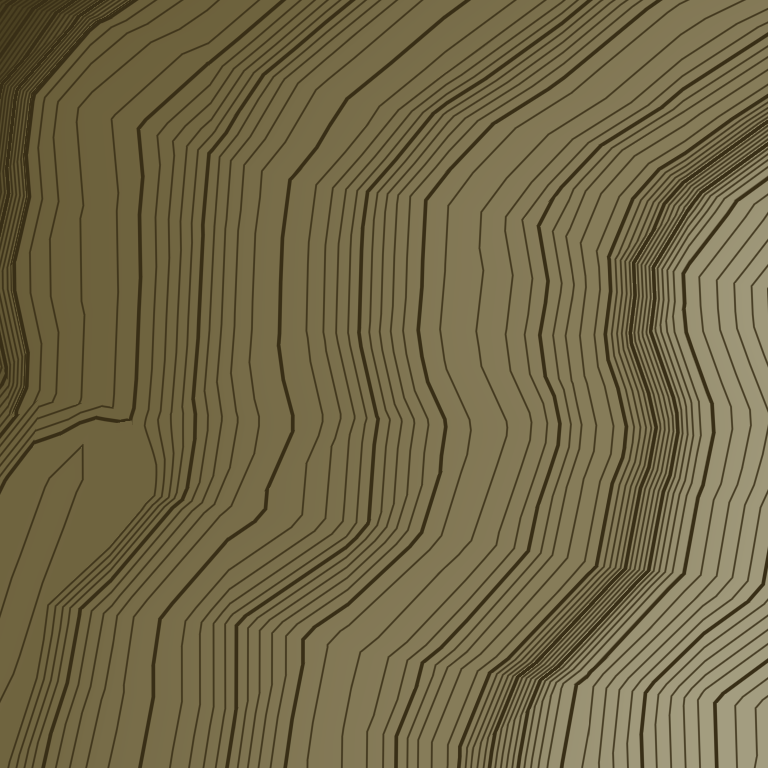
Reproduce this pattern procedurally as a Shadertoy shader.

```glsl
// Draws a topographic contour map: angular height lines over an olive hillside.

const vec3 SHADE_COLOR = vec3(0.29, 0.25, 0.13);   // deepest slope
const vec3 LOW_COLOR   = vec3(0.425, 0.38, 0.235);
const vec3 MID_COLOR   = vec3(0.525, 0.485, 0.35);
const vec3 HIGH_COLOR  = vec3(0.64, 0.615, 0.50);
const vec3 LINE_COLOR  = vec3(0.22, 0.18, 0.085);

const float LINES_PER_INDEX = 5.0;      // every fifth line is heavy
const float THIN_HALF_WIDTH = 0.0012;
const float INDEX_HALF_WIDTH = 0.0024;
const float THIN_OPACITY = 0.85;
const float SLOPE = 9.5;                // index levels per canvas width
const float TERRACE_DEPTH = 0.2;
const float TERRACE_WIDTH = 0.245;
const float CLIFF_RISE = 2.0;
const float WEST_DROP = 25.0;
const float PLATEAU_LEVEL = 1.15;
const vec2 FACETS = vec2(6.5, 8.0);     // mesh cells across the canvas
const vec2 ROUGHNESS = vec2(0.055, 0.045);

vec2 hashGradient(vec2 cell) {
    vec3 k = fract(cell.xyx * vec3(0.1031, 0.1030, 0.0973));
    k += dot(k, k.yzx + 33.33);
    float angle = 6.2832 * fract((k.x + k.y) * k.z);
    return vec2(cos(angle), sin(angle));
}

float gradientNoise(vec2 p) {
    vec2 i = floor(p), f = p - i;
    vec2 s = f * f * f * (f * (f * 6.0 - 15.0) + 10.0);
    vec2 e = vec2(1.0, 0.0);
    float a = dot(hashGradient(i), f);
    float b = dot(hashGradient(i + e.xy), f - e.xy);
    float c = dot(hashGradient(i + e.yx), f - e.yx);
    float d = dot(hashGradient(i + 1.0), f - 1.0);
    return mix(mix(a, b, s.x), mix(c, d, s.x), s.y);
}

vec2 vertexOffset(vec2 vertex) {
    vec2 p = vertex * 0.63 + 7.3;
    return vec2(gradientNoise(p), gradientNoise(p + 41.7));
}

// Noise held at mesh vertices and spread linearly over triangles.
vec2 facetNoise(vec2 p) {
    vec2 q = p * FACETS + vec2(0.25 * p.y, 1.3 * p.x);
    vec2 i = floor(q), f = q - i;
    bool lower = f.x > f.y;
    vec2 a = vertexOffset(i);
    vec2 b = vertexOffset(i + (lower ? vec2(1.0, 0.0) : vec2(0.0, 1.0)));
    vec2 c = vertexOffset(i + 1.0);
    return a + (b - a) * max(f.x, f.y) + (c - b) * min(f.x, f.y);
}

// Sideways drift of the lines: slanted, upright, then slanted again.
float lean(vec2 p) {
    float low = p.y + 0.15 * (p.x - 0.5);
    float mid = p.y + 0.5 * max(0.4 - p.x, 0.0);
    float top = p.y + 0.25 * (p.x - 0.5);
    return 0.05 * low
        + 0.13 * min(low - 0.147, 0.0)
        + 0.83 * clamp(low - 0.147, 0.0, 0.165)
        + 0.2 * clamp(low - 0.312, 0.0, 0.13)
        - 0.25 * clamp(mid - 0.442, 0.0, 0.13)
        + 0.6 * max(top - 0.75, 0.0)
        + 0.4 * max(top - 0.87, 0.0);
}

// Terrain height, measured in index levels.
float terrain(vec2 p) {
    p += ROUGHNESS * facetNoise(p);
    float u = p.x - lean(p) + 0.17;
    float terrace = (min(u, 0.7425) - 0.13) / TERRACE_WIDTH;
    float hill = SLOPE * (u - 0.06)
        - TERRACE_DEPTH * sin(6.2832 * terrace)
        + CLIFF_RISE * smoothstep(0.78, 0.90, u)
        - WEST_DROP * max(0.04 - u, 0.0)
        - 8.0 * max(0.255 - u, 0.0) * (1.0 - smoothstep(0.36, 0.48, p.y));

    // Plateau in the lower left, with a narrow ridge on it
    float ridge = abs(p.x - 0.04 - 0.35 * (p.y - 0.25));
    float edge = p.y - 0.44 - 0.2 * p.x
        + 0.4 * max(0.10 - p.x, 0.0) + 1.5 * max(0.045 - p.x, 0.0);
    float plateau = PLATEAU_LEVEL + max(0.13 - 4.0 * ridge, 0.0)
        - 10.0 * max(edge, 0.0) - 1.5 * max(p.y - 0.38, 0.0);
    return max(hill, plateau);
}

vec3 groundColor(float h) {
    vec3 color = mix(LOW_COLOR, MID_COLOR, clamp((h - 0.5) / 5.5, 0.0, 1.0));
    color = mix(color, HIGH_COLOR, smoothstep(6.8, 12.0, h));
    return mix(SHADE_COLOR, color, smoothstep(-3.5, 0.8, h));
}

void mainImage(out vec4 fragColor, in vec2 fragCoord) {
    vec2 p = fragCoord / iResolution.xy;
    float pixel = 1.0 / min(iResolution.x, iResolution.y);

    // Height and steepness
    vec2 e = vec2(0.0006, 0.0);
    float h = terrain(p);
    vec2 grad = vec2(terrain(p + e.xy) - terrain(p - e.xy),
                     terrain(p + e.yx) - terrain(p - e.yx)) / (2.0 * e.x);

    // Distance to the nearest contour
    float level = h * LINES_PER_INDEX;
    float nearest = floor(level + 0.5);
    float dist = abs(level - nearest) / max(length(grad) * LINES_PER_INDEX, 0.5);
    bool isIndex = mod(nearest + 0.5, LINES_PER_INDEX) < 1.0;

    // Ink with soft edges
    float halfWidth = isIndex ? INDEX_HALF_WIDTH : THIN_HALF_WIDTH;
    float ink = 1.0 - smoothstep(-0.75 * pixel, 0.75 * pixel, dist - halfWidth);
    ink *= isIndex ? 1.0 : THIN_OPACITY;

    fragColor = vec4(mix(groundColor(h), LINE_COLOR, ink), 1.0);
}
```
